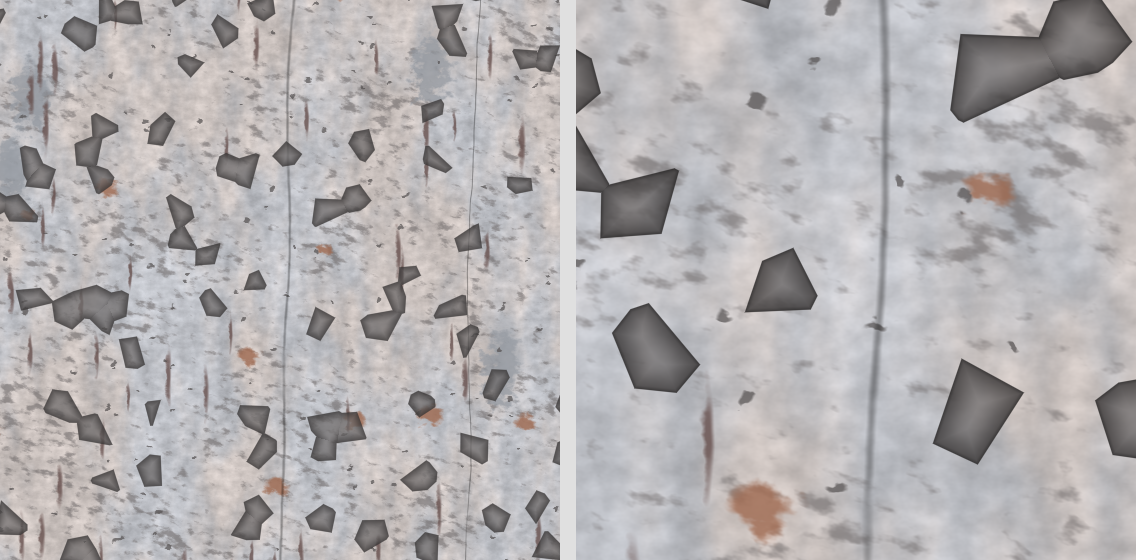
Left, the full canvas; right, a detail of the centre.
This texture is drawn by a Shadertoy shader. Its source:

```glsl
#define CHIP_GRID 23.0
#define CHIP_CHANCE 0.125
#define CHIP_SHADE_WIDTH 0.021
#define CHIP_CENTRE vec3(0.515, 0.505, 0.505)
#define CHIP_EDGE vec3(0.27, 0.26, 0.26)
#define BARK_COOL vec3(0.765, 0.775, 0.80)
#define BARK_WARM vec3(0.80, 0.765, 0.75)
#define FLECK_COLOUR vec3(0.43, 0.41, 0.41)
#define STREAK_COLOUR vec3(0.40, 0.31, 0.30)
#define RUST_COLOUR vec3(0.62, 0.41, 0.31)
#define LICHEN_COLOUR vec3(0.56, 0.58, 0.61)

vec2 hash2(vec2 p) {
    vec3 q = fract(p.xyx * vec3(0.1031, 0.1030, 0.0973));
    q += dot(q, q.yzx + 33.33);
    return fract((q.xx + q.yz) * q.zy);
}

float cornerSlope(vec2 cell, vec2 corner, vec2 f) {
    float angle = 6.2832 * hash2(cell + corner).x;
    return dot(vec2(cos(angle), sin(angle)), f - corner);
}

float gradientNoise(vec2 p) {
    vec2 cell = floor(p), f = fract(p);
    vec2 u = f * f * f * (f * (f * 6.0 - 15.0) + 10.0);
    float low = mix(cornerSlope(cell, vec2(0, 0), f), cornerSlope(cell, vec2(1, 0), f), u.x);
    float high = mix(cornerSlope(cell, vec2(0, 1), f), cornerSlope(cell, vec2(1, 1), f), u.x);
    return 1.4 * mix(low, high, u.y);
}

float fbm(vec2 p) {
    float sum = 0.0, amplitude = 0.5;
    for (int i = 0; i < 4; i++) {
        sum += amplitude * gradientNoise(p);
        p = p * 2.03 + 17.7;
        amplitude *= 0.5;
    }
    return sum;
}

// Scattered ellipses: 1 at a centre, 0 on the rim, negative outside
float scatter(vec2 p, vec2 grid, float chance, vec2 radius, float seed) {
    vec2 home = floor(p * grid);
    float best = -1.0;
    for (int y = -1; y <= 1; y++)
    for (int x = -1; x <= 1; x++) {
        vec2 cell = home + vec2(x, y);
        vec2 centre = (cell + hash2(cell + seed)) / grid;
        vec2 pick = hash2(cell + seed + 57.0);
        if (pick.x < chance)
            best = max(best, 1.0 - length((p - centre) / (radius * mix(0.5, 1.0, pick.y))));
    }
    return best;
}

vec2 chipSite(vec2 cell) { return cell + 0.04 + 0.92 * hash2(cell + 211.0); }
bool isChip(vec2 cell) { return hash2(cell + 389.0).y < CHIP_CHANCE; }

// Depth inside a group of chosen Voronoi cells, negative elsewhere
float chipDepth(vec2 p) {
    p *= CHIP_GRID;
    vec2 home = floor(p), owner = home, site = p;
    float nearest = 9.0;
    for (int y = -2; y <= 2; y++)
    for (int x = -2; x <= 2; x++) {
        vec2 cell = home + vec2(x, y), candidate = chipSite(cell);
        float d = distance(p, candidate);
        if (d < nearest) { nearest = d; owner = cell; site = candidate; }
    }
    if (!isChip(owner)) return -1.0;
    float depth = 9.0;
    for (int y = -2; y <= 2; y++)
    for (int x = -2; x <= 2; x++) {
        vec2 cell = owner + vec2(x, y);
        if (isChip(cell)) continue;
        vec2 other = chipSite(cell);
        depth = min(depth, dot(0.5 * (site + other) - p, normalize(other - site)));
    }
    return depth / CHIP_GRID;
}

vec3 bark(vec2 p) {
    // Broad tints, upright blotches and fine grain
    float broad = fbm(p * vec2(5.0, 3.0) + 4.0);
    float blotch = fbm(p * vec2(21.0, 9.0) + 31.0);
    float grain = fbm(p * vec2(48.0, 66.0) + 73.0);
    vec3 colour = mix(BARK_COOL, BARK_WARM, smoothstep(-0.3, 0.3, broad + 0.4 * blotch));
    colour *= 0.985 + 0.17 * blotch + 0.16 * grain;

    // Rough flecks gather in weathered areas
    float weather = fbm(p * vec2(5.0, 6.0) + 91.0);
    float fleck = fbm(p * vec2(36.0, 62.0) + vec2(0.0, 12.0) * p.x + 127.0);
    colour = mix(colour, FLECK_COLOUR, 0.6 * smoothstep(0.12, 0.52, fleck + 0.6 * weather));

    // Ragged lichen, rust, streaks and specks
    vec2 ragged = p + 0.012 * vec2(blotch, grain) + 0.006 * vec2(grain, fleck);
    float lichen = scatter(ragged, vec2(4.0), 0.25, vec2(0.045, 0.085), 7.0);
    colour = mix(colour, LICHEN_COLOUR, 0.75 * smoothstep(0.0, 0.5, lichen + 0.9 * grain));
    float rust = scatter(ragged, vec2(6.0), 0.22, vec2(0.027, 0.022), 19.0);
    colour = mix(colour, RUST_COLOUR, 0.8 * smoothstep(0.0, 0.5, rust + 0.6 * fleck));
    vec2 wavy = p + vec2(0.006 * blotch + 0.003 * grain, 0.0);
    float streak = scatter(wavy, vec2(14.0, 8.0), 0.42, vec2(0.0075, 0.062), 43.0);
    colour = mix(colour, STREAK_COLOUR, 0.8 * smoothstep(0.0, 0.75, streak + 0.5 * grain));
    float speck = scatter(ragged, vec2(26.0), 0.2, vec2(0.008, 0.005), 83.0);
    colour = mix(colour, FLECK_COLOUR * 0.75, 0.7 * smoothstep(0.0, 0.5, speck));

    // Long upright cracks
    for (int i = 0; i < 2; i++) {
        float k = float(i);
        float wander = 0.012 * gradientNoise(vec2(k * 9.3, p.y * 3.0)) + 0.004 * blotch;
        float offset = abs(p.x - 0.50 - 0.33 * k - 0.025 * p.y - wander);
        float crack = 1.0 - smoothstep(0.0, 0.004 - 0.002 * k, offset);
        colour *= 1.0 - 0.3 * crack * smoothstep(-0.4, 0.2, blotch + 0.3);
    }
    return colour;
}

void mainImage(out vec4 fragColor, in vec2 fragCoord) {
    vec2 p = fragCoord / iResolution.y;
    float pixel = 1.0 / iResolution.y;
    vec3 colour = bark(p);

    // Shaded chips let some bark show through
    float depth = chipDepth(p);
    vec3 chip = mix(CHIP_EDGE, CHIP_CENTRE, smoothstep(-0.006, CHIP_SHADE_WIDTH, depth));
    chip *= mix(vec3(1.0), colour / 0.74, 0.4);
    chip *= mix(0.75, 1.0, smoothstep(0.0, 0.003, depth));
    colour = mix(colour, chip, smoothstep(0.0, 1.5 * pixel, depth));
    fragColor = vec4(clamp(colour, 0.0, 1.0), 1.0);
}
```
